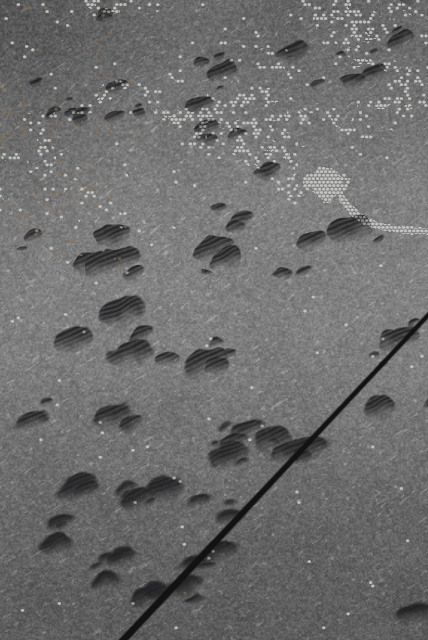
Give the GLSL for this texture, as a WebGL 2 fragment shader.

```glsl
#version 300 es
precision highp float;
// A grey, grainy sheet seen at a slant, pitted with clusters of layered hollows.
// Pits are hashed ellipses with hatched shading; pale specks sit on a hex lattice
// thinned by ridged noise; a dark, soft wire crosses the lower right.

uniform vec2 u_resolution;
out vec4 fragColor;

const float CELL = 0.135;       // spacing of pit clusters
const float SPECK = 0.0064;     // spacing of the speck lattice

float hash(vec2 p) {
    vec3 q = fract(p.xyx * 0.1031);
    q += dot(q, q.yzx + 33.33);
    return fract((q.x + q.y) * q.z);
}

vec2 hash2(vec2 p) {
    return vec2(hash(p + 17.3), hash(p + 71.9));
}

float noise(vec2 p) {
    vec2 i = floor(p), f = fract(p);
    f = f * f * (3.0 - 2.0 * f);
    float low = mix(hash(i), hash(i + vec2(1, 0)), f.x);
    float high = mix(hash(i + vec2(0, 1)), hash(i + vec2(1, 1)), f.x);
    return mix(low, high, f.y);
}

float fbm(vec2 p) {
    float sum = 0.0, amp = 0.53;
    for (int i = 0; i < 4; i++) {
        sum += amp * noise(p);
        p = mat2(1.6, 1.2, -1.2, 1.6) * p + 5.7;
        amp *= 0.5;
    }
    return sum;
}

vec2 rotate(vec2 p, float a) {
    return mat2(cos(a), -sin(a), sin(a), cos(a)) * p;
}

// Darkness of one hollow: deep under its upper rim, fading downwards.
float pit(vec2 d, float radius, float blur) {
    vec2 q = rotate(d, 0.3) / (radius * vec2(1.45, 0.85));
    float inside = smoothstep(0.0, blur / radius, 1.0 - length(q));
    return inside * mix(0.16, 1.0, smoothstep(-0.85, 0.55, q.y));
}

// Darkest hollow of all clusters near p.
float pits(vec2 p, float blur) {
    float dark = 0.0;
    vec2 home = floor(p / CELL);
    for (int j = -1; j <= 1; j++)
    for (int i = -1; i <= 1; i++) {
        vec2 id = home + vec2(i, j);
        vec2 centre = (id + 0.5 + 0.6 * (hash2(id) - 0.5)) * CELL;
        float far = smoothstep(0.55, 0.8, centre.y);
        if (hash(id + 5.0) > mix(0.78, 0.5, far)) continue;
        float size = hash(id + 9.0);
        float count = 1.0 + floor(7.0 * size);
        vec2 axis = rotate(vec2(0.11 * size, 0.0), 3.14 * hash(id + 13.0));
        for (float k = 0.0; k < count; k++) {
            vec2 seed = id * 9.0 + k * 3.1;
            vec2 along = axis * ((k + 0.5) / count - 0.5);
            vec2 scatter = (hash2(seed) - 0.5) * 0.062;
            float radius = mix(0.007, 0.028, hash(seed + 2.0)) * mix(1.0, 0.68, far);
            dark = max(dark, pit(p - centre - along - scatter, radius, blur));
        }
    }
    return dark;
}

// Round specks on a staggered lattice, kept where their hash is under density.
float specks(vec2 p, float density, float soft) {
    vec2 g = p / (SPECK * vec2(1.0, 0.85));
    g.x += 0.5 * mod(floor(g.y), 2.0);
    float disc = 1.0 - smoothstep(0.42 - soft, 0.42 + soft, length(fract(g) - 0.5));
    return disc * step(hash(floor(g) + 3.0), density);
}

// Density of a worn patch with a thin tail curling to the right.
float wornPatch(vec2 p) {
    vec2 d = p - vec2(0.508, 0.712) + 0.02 * (noise(p * 45.0) - 0.5);
    float patchMask = 1.0 - smoothstep(0.7, 1.1, length(d / vec2(0.036, 0.024)));
    float fall = 0.06 * exp(-30.0 * (p.x - 0.53));
    float gap = abs(p.y - 0.638 - fall) / sqrt(1.0 + 900.0 * fall * fall);
    float tail = step(0.53, p.x) * (1.0 - smoothstep(0.004, 0.007, gap));
    return max(patchMask, tail);
}

float segment(vec2 p, vec2 a, vec2 b) {
    vec2 ab = b - a;
    return length(p - a - ab * clamp(dot(p - a, ab) / dot(ab, ab), 0.0, 1.0));
}

void main() {
    vec2 p = gl_FragCoord.xy / u_resolution.y;
    float blur = mix(0.008, 0.003, smoothstep(0.1, 0.65, p.y));

    // Sheet: brightest across the middle, with fine grain and faint mottling
    float tone = mix(0.36, 0.5, smoothstep(0.0, 0.55, p.y));
    tone -= 0.09 * smoothstep(0.65, 1.0, p.y);
    tone -= 0.07 * smoothstep(0.3, 0.0, p.x) * smoothstep(0.45, 1.0, p.y);
    float grain = 0.6 * noise(p * 430.0) + 0.4 * noise(p * vec2(190.0, 260.0)) - 0.5;
    tone += 0.17 * grain + 0.05 * (fbm(p * 14.0) - 0.5);
    tone += 0.1 * smoothstep(0.8, 0.95, noise(rotate(p, 0.6) * vec2(110.0, 330.0)));
    vec3 color = vec3(tone);

    // Hollows with slanted hatching
    vec2 warp = vec2(noise(p * 55.0), noise(p * 55.0 + 40.0)) - 0.5;
    float dark = pits(p + 0.011 * warp, blur);
    float hatch = 0.5 + 0.5 * sin(rotate(p, 0.42).y * 900.0 + 5.0 * noise(p * 38.0));
    dark *= mix(1.0, 0.68 + 0.32 * hatch, smoothstep(0.1, 0.45, p.y) * 0.8 + 0.2);
    color = mix(color, vec3(0.11, 0.11, 0.118), 0.9 * dark);

    // Pale and tan specks, mostly in the upper part
    float upper = smoothstep(0.6, 0.86, p.y);
    float ridge = max(0.0, 1.0 - 12.0 * abs(fbm(rotate(p, -0.5) * vec2(5.0, 8.0)) - 0.48));
    float density = 0.003 + upper * (0.012 + 0.5 * ridge * ridge);
    float pale = specks(p, max(density, wornPatch(p)), 0.22);
    float tanArea = smoothstep(0.28, 0.03, p.x) * smoothstep(0.48, 0.9, p.y);
    float tanned = specks(p + 0.37, 0.32 * tanArea * smoothstep(0.35, 0.7, fbm(p * 11.0)), 0.25);
    color = mix(color, vec3(0.52, 0.44, 0.35), 0.65 * tanned);
    color = mix(color, vec3(0.79, 0.79, 0.78), 0.9 * pale * (1.0 - 0.5 * dark));

    // Taut dark wire, thicker and softer towards the viewer
    float wire = segment(p, vec2(0.174, -0.02), vec2(0.72, 0.562));
    float halfWidth = mix(0.0055, 0.0035, smoothstep(0.0, 0.5, p.y));
    color = mix(vec3(0.07), color, smoothstep(halfWidth - 0.002, halfWidth + 0.002, wire));

    fragColor = vec4(color, 1.0);
}
```
